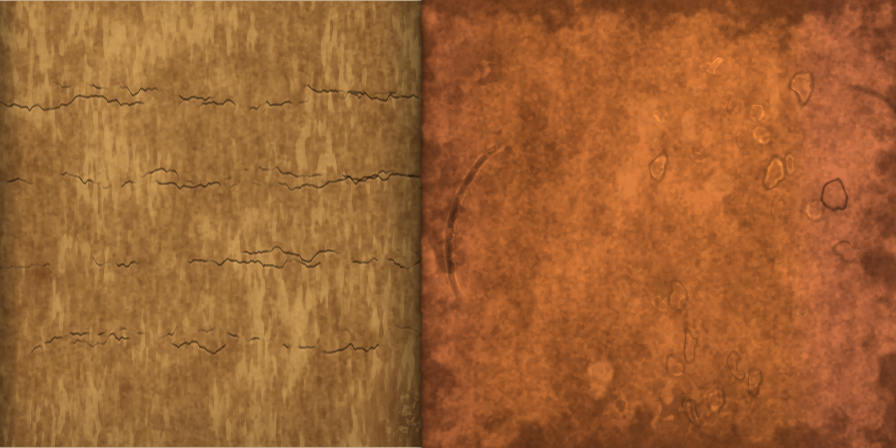
Give the GLSL for this texture, as a WebGL 1 fragment shader.

```glsl
precision highp float;
uniform vec2 u_resolution;

vec2 hash2(vec2 p) {
  vec3 q = fract(p.xyx * vec3(0.1031, 0.1030, 0.0973));
  q += dot(q, q.yzx + 33.33);
  return fract((q.xx + q.yz) * q.zy);
}

// Smooth cellular noise: each jittered cell spreads its own random tone
float cellNoise(vec2 p) {
  vec2 cell = floor(p), f = p - cell;
  float tone = 0.0, total = 0.0;
  for (int j = -1; j <= 1; j++)
    for (int i = -1; i <= 1; i++) {
      vec2 o = vec2(float(i), float(j));
      vec2 h = hash2(cell + o + 50.0);
      vec2 d = o + h - f;
      float w = exp(-7.0 * dot(d, d));
      tone += w * fract(h.x * 7.3 + h.y * 11.7);
      total += w;
    }
  return tone / total;
}

float layers(vec2 p) {
  float sum = 0.0, amp = 0.5;
  for (int i = 0; i < 4; i++) {
    sum += amp * cellNoise(p);
    p = mat2(1.94, 0.4, -0.4, 1.94) * p + 7.1;
    amp *= 0.6;
  }
  return sum / 1.09;
}

// Signed distance from an ellipse edge, relative to its radii
float ellipse(vec2 p, vec2 center, vec2 radii) {
  return length((p - center) / radii) - 1.0;
}

float spot(vec2 p, vec2 center, vec2 radii) {
  return smoothstep(0.25, -0.2, ellipse(p, center, radii));
}

float glow(vec2 p, vec2 center, vec2 radii) {
  vec2 d = (p - center) / radii;
  return exp(-dot(d, d));
}

vec3 goldPlaster(vec2 p, float grain) {
  float streak = cellNoise(p * vec2(120.0, 32.0)) * 0.6 + cellNoise(p * vec2(60.0, 13.0) + 9.0) * 0.4;
  float blotch = layers(p * vec2(9.0, 6.0) + 3.0);
  float light = 0.48 + 0.5 * (streak - 0.5) + 0.6 * (blotch - 0.5) + 0.5 * (grain - 0.5);
  light += 0.2 * glow(p, vec2(0.28, 0.88), vec2(0.1, 0.2)) + 0.18 * glow(p, vec2(0.42, 0.55), vec2(0.3, 0.5));
  vec3 col = mix(vec3(0.47, 0.30, 0.14), vec3(0.75, 0.55, 0.30), clamp(light, 0.0, 1.15));

  // Pale flakes and reddish wear
  float flake = smoothstep(0.53, 0.68, streak * 0.5 + blotch * 0.5);
  col = mix(col, vec3(0.80, 0.63, 0.36), 0.4 * flake);
  float wear = glow(p, vec2(0.1, 0.39), vec2(0.05, 0.03)) + glow(p, vec2(0.92, 0.06), vec2(0.08, 0.1));
  col = mix(col, vec3(0.40, 0.22, 0.10), 0.6 * wear * smoothstep(0.3, 0.6, grain));

  // Rows of faint hairline cracks, each strand broken on its own
  for (int i = 0; i < 8; i++) {
    float k = float(i), row = floor(k * 0.5);
    float bend = 0.075 * (layers(vec2(p.x * 13.0, k * 8.3)) - 0.5);
    float d = p.y - 0.237 - 0.18 * row - 0.014 * mod(k, 2.0) - bend;
    float broken = smoothstep(0.42, 0.7, 0.6 * cellNoise(vec2(p.x * 10.0, k * 5.7 + 2.0)) + 0.4 * cellNoise(vec2(p.x * 45.0, k * 3.1)));
    col *= 1.0 - 0.42 * broken * smoothstep(0.0045, 0.0005, abs(d));
    col += 0.035 * broken * smoothstep(0.004, 0.0, abs(d + 0.006));
  }

  // Shaded sides and a thin pale trim
  col *= mix(0.68, 1.0, smoothstep(-0.01, 0.06, p.x));
  col *= mix(0.68, 1.0, smoothstep(0.95, 0.82, p.x));
  col *= mix(0.9, 1.0, smoothstep(0.0, 0.2, p.y));
  return mix(vec3(0.78, 0.70, 0.58), col, smoothstep(0.0, 0.004, min(p.y, 1.0 - p.y)));
}

vec3 agedCopper(vec2 p, float grain) {
  float cloud = layers(p * vec2(8.0, 6.0));
  float stain = layers(p * 15.0 + 20.0);
  float brush = cellNoise(p * vec2(70.0, 14.0));
  float light = 0.56 + 0.55 * (cloud - 0.5) + 0.6 * (stain - 0.5) + 0.5 * (grain - 0.5) + 0.15 * (brush - 0.5);
  light += 0.3 * glow(p, vec2(1.5, 0.66), vec2(0.26, 0.36)) + 0.22 * glow(p, vec2(1.87, 0.58), vec2(0.14, 0.35));
  vec3 col = mix(vec3(0.41, 0.21, 0.09), vec3(0.80, 0.45, 0.21), clamp(light, 0.0, 1.1));
  float pink = smoothstep(1.72, 1.86, p.x) + 0.6 * smoothstep(1.15, 0.98, p.x);
  col = mix(col, col * vec3(0.97, 0.95, 1.15) + vec3(0.01, 0.01, 0.02), pink);

  // Soot along the rim and in scattered stains
  float rim = min(min(p.x - 0.94, 2.02 - p.x), min(p.y, 1.0 - p.y));
  float soot = 0.85 * smoothstep(0.09, 0.0, rim + 0.2 * (stain - 0.45));
  float patchy = smoothstep(0.46, 0.62, stain);
  soot += patchy * (0.8 * glow(p, vec2(1.08, 0.83), vec2(0.09, 0.11)) + 0.7 * glow(p, vec2(1.14, 0.68), vec2(0.06, 0.06)));
  soot += patchy * 0.8 * glow(p, vec2(1.47, 0.08), vec2(0.3, 0.1));
  soot += 0.6 * glow(p, vec2(1.49, 0.38), vec2(0.025, 0.03)) * smoothstep(0.3, 0.6, grain);
  col = mix(col, vec3(0.28, 0.14, 0.07), 0.6 * min(soot, 1.0));

  // Bright bare patches
  vec2 q = p + 0.022 * (vec2(cellNoise(p * 30.0), cellNoise(p * 30.0 + 40.0)) - 0.5);
  float bare = spot(q, vec2(1.453, 0.732), vec2(0.028, 0.05)) + spot(q, vec2(1.406, 0.596), vec2(0.026, 0.036));
  bare += spot(q, vec2(1.34, 0.155), vec2(0.026, 0.045)) + spot(q, vec2(1.73, 0.81), vec2(0.013, 0.055));
  bare += spot(q, vec2(1.54, 0.71), vec2(0.014, 0.035)) + spot(q, vec2(1.557, 0.80), vec2(0.012));
  bare += spot(q, vec2(1.61, 0.59), vec2(0.035, 0.02));
  col = mix(col, vec3(0.87, 0.51, 0.25), (0.35 + 0.4 * grain) * min(bare, 1.0));

  // Small drip rings, dense right of the middle
  for (int i = 0; i < 26; i++) {
    vec2 h = hash2(vec2(float(i) * 3.7 + 2.0, 17.0)), g = hash2(vec2(float(i) * 5.3, 41.0));
    vec2 radii = vec2(0.007 + 0.009 * g.x, 0.010 + 0.015 * g.y);
    float d = ellipse(q, vec2(1.46 + 0.4 * h.x, 0.08 + 0.8 * h.y), radii);
    col += vec3(0.14, 0.10, 0.04) * exp(-16.0 * d * d) * g.x * grain * 1.6;
    col *= 1.0 - 0.25 * exp(-14.0 * (d - 0.45) * (d - 0.45)) * g.y * stain * 1.6;
  }

  // Dark outlined stains and long faint arc scratches
  float a = ellipse(q, vec2(1.862, 0.565), vec2(0.024, 0.034));
  float b = ellipse(q, vec2(1.90, 0.437), vec2(0.045, 0.018));
  col *= 1.0 - 0.4 * exp(-55.0 * a * a) - 0.28 * exp(-30.0 * b * b) * smoothstep(0.3, 0.6, stain);
  float arc = abs(length(p - vec2(1.28, 0.45)) - 0.28 - 0.008 * (stain - 0.5));
  float span = smoothstep(0.27, 0.4, p.y) * smoothstep(1.17, 1.08, p.x) * smoothstep(0.2, 0.6, grain);
  col *= 1.0 - 0.34 * span * smoothstep(0.010, 0.001, arc);
  col += vec3(0.08, 0.06, 0.03) * span * smoothstep(0.004, 0.0, abs(arc - 0.010));
  float corner = abs(length(p - vec2(1.89, 0.66)) - 0.145);
  return col * (1.0 - 0.3 * smoothstep(0.012, 0.001, corner) * smoothstep(1.86, 1.92, p.x) * smoothstep(0.70, 0.76, p.y));
}

void main() {
  vec2 p = gl_FragCoord.xy / u_resolution.y;
  float grain = 0.6 * cellNoise(p * 125.0) + 0.4 * cellNoise(p * 62.0 + 13.0);
  float seam = 0.94 + 0.004 * (cellNoise(vec2(p.y * 30.0, 4.0)) - 0.5);
  vec3 col = mix(goldPlaster(p, grain), agedCopper(p, grain), smoothstep(seam - 0.003, seam + 0.003, p.x));
  col *= 1.0 - 0.36 * exp(-abs(p.x - seam) * 130.0);
  gl_FragColor = vec4(clamp(col, 0.0, 1.0), 1.0);
}
```
